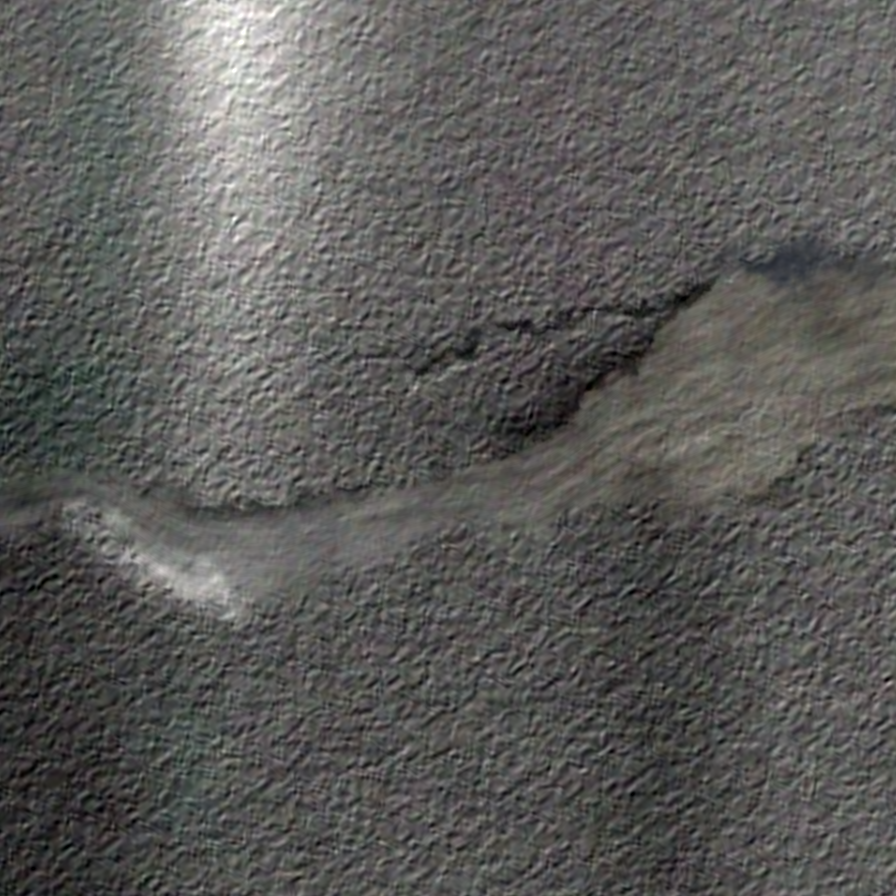
Write a Shadertoy shader that draws this texture.

```glsl
float hash(vec2 p) {
    return fract(sin(dot(p, vec2(127.1, 311.7))) * 43758.5453);
}

float noise(vec2 p) {
    vec2 i = floor(p), f = fract(p);
    f = f * f * (3.0 - 2.0 * f);
    return mix(mix(hash(i), hash(i + vec2(1, 0)), f.x),
               mix(hash(i + vec2(0, 1)), hash(i + vec2(1, 1)), f.x), f.y);
}

float fbm(vec2 p) {
    float sum = 0.0, amp = 0.5;
    for (int i = 0; i < 4; i++) {
        sum += amp * noise(p);
        p = mat2(1.6, 1.2, -1.2, 1.6) * p + 7.3;
        amp *= 0.5;
    }
    return sum;
}

// Smooth curve through eleven evenly spaced heights
float profile(float h[11], float x) {
    float t = clamp(x, 0.0, 0.999) * 10.0, f = fract(t);
    int i = int(t);
    float a = h[max(i - 1, 0)], b = h[i], c = h[i + 1], d = h[min(i + 2, 10)];
    return b + 0.5 * f * (c - a + f * (2.0 * a - 5.0 * b + 4.0 * c - d
         + f * (3.0 * (b - c) + d - a)));
}

float bell(float d, float width) {
    return exp(-d * d / (width * width));
}

float blob(vec2 p, vec2 center, vec2 size) {
    return bell(length((p - center) / size), 1.0);
}

float segment(vec2 p, vec2 a, vec2 b) {
    vec2 d = b - a;
    return length(p - a - d * clamp(dot(p - a, d) / dot(d, d), 0.0, 1.0));
}

// Warped two-scale grain, slightly stretched along a diagonal
float pebbles(vec2 p) {
    p += 0.006 * vec2(noise(p * 60.0), noise(p * 60.0 + 17.0));
    vec2 q = mat2(0.8, -0.6, 0.6, 0.8) * p;
    return 0.6 * noise(q * vec2(105.0, 150.0))
         + 0.4 * noise(mat2(0.6, 0.8, -0.8, 0.6) * p * 205.0 + 31.0);
}

void mainImage(out vec4 fragColor, in vec2 fragCoord) {
    vec2 uv = fragCoord / iResolution.xy;
    float x = uv.x, y = uv.y;
    vec2 rough = vec2(fbm(uv * 38.0), fbm(uv * 38.0 + 50.0)) - 0.47;
    float patches = fbm(uv * 14.0 + 9.0) - 0.47;

    // Smooth ridge bounded by two ragged edges
    float top = profile(float[11](0.465, 0.47, 0.45, 0.435, 0.455, 0.475,
                                  0.505, 0.595, 0.685, 0.715, 0.70), x);
    float bottom = profile(float[11](0.40, 0.425, 0.335, 0.335, 0.375, 0.40,
                                     0.405, 0.44, 0.43, 0.49, 0.56), x);
    float above = y - top + rough.x * 0.06;
    float below = y - bottom + rough.y * 0.08;
    float upper = smoothstep(-0.01, 0.008, above);
    float lower = 1.0 - smoothstep(-0.018, 0.018, below);
    float ridge = (1.0 - upper) * (1.0 - lower);

    // Upper sheet with a vertical sheen
    float rise = smoothstep(0.45, 1.05, y);
    float sheet = 0.345 + 0.045 * smoothstep(0.7, 1.0, x) + 0.03 * rise;
    sheet += (0.11 + 0.27 * rise) * bell(x - 0.26, 0.085);
    sheet += 0.10 * rise * bell(x - 0.38, 0.09);
    sheet += 0.09 * blob(uv, vec2(0.26, 1.0), vec2(0.07, 0.13));
    sheet -= 0.13 * blob(uv, vec2(0.0, 0.52), vec2(0.13, 0.15));
    sheet -= 0.06 * blob(uv, vec2(0.56, 0.55), vec2(0.17, 0.08));

    // Lower sheet with soft folds
    float fold = 0.18 + 0.14 * smoothstep(0.06, 0.26, x);
    fold += 0.035 * smoothstep(0.78, 0.92, x) - 0.075 * bell(x - 0.73, 0.075);
    fold += 0.05 * blob(uv, vec2(0.09, 0.3), vec2(0.06, 0.12));

    // Ridge surface with stretched wrinkles
    float wrinkle = fbm(vec2(x * 14.0, (y - mix(top, bottom, 0.5)) * 85.0)) - 0.47;
    float skin = 0.355 + 0.035 * smoothstep(0.3, 0.7, x) + 0.22 * wrinkle + 0.12 * patches;
    skin -= 0.08 * blob(uv, vec2(0.0, 0.44), vec2(0.14, 0.05));
    float light = sheet * upper + fold * lower + skin * ridge;

    // Broken bright lip along the lower left edge
    float lip = min(segment(uv, vec2(0.09, 0.425), vec2(0.17, 0.36)),
                    segment(uv, vec2(0.17, 0.36), vec2(0.25, 0.335)));
    light += (0.23 + 0.5 * rough.y) * bell(lip + rough.x * 0.06, 0.026);
    light += 0.13 * blob(uv, vec2(0.27, 0.37), vec2(0.11, 0.04));

    // Shadow beneath the overhang and small breaks
    float gaps = smoothstep(-0.12, 0.12, patches + rough.y);
    light -= 0.15 * bell(above, 0.011) * smoothstep(0.05, 0.25, x) * gaps;
    float overhang = segment(uv, vec2(0.57, 0.51), vec2(0.72, 0.62)) + rough.y * 0.04;
    light -= 0.13 * bell(overhang, 0.032);
    light -= 0.11 * blob(uv + rough * 0.08, vec2(0.71, 0.465), vec2(0.045, 0.03));
    light -= 0.13 * bell(below, 0.011) * smoothstep(0.72, 0.85, x) * gaps;

    // Thin broken cracks with a lit edge
    vec2 q = uv + rough * 0.045;
    float crack = min(segment(q, vec2(0.45, 0.577), vec2(0.53, 0.624)),
                      segment(q, vec2(0.53, 0.624), vec2(0.80, 0.68)));
    light -= 0.20 * bell(crack, 0.006) * mix(gaps, 1.0, 0.25);
    light -= 0.10 * bell(segment(q, vec2(0.31, 0.604), vec2(0.48, 0.614)), 0.004) * gaps;
    light += 0.13 * bell(segment(q, vec2(0.47, 0.573), vec2(0.54, 0.611)), 0.006);

    // Embossed grain, patchy on the ridge and finer near the top
    float relief = pebbles(uv) - pebbles(uv + vec2(-0.0025, 0.0038));
    float bare = ridge * (1.0 - 0.5 * blob(uv, vec2(0.88, 0.51), vec2(0.17, 0.06)));
    float strength = mix(0.44, 0.12, bare) * (1.0 - 0.3 * smoothstep(0.6, 1.0, y));
    light += relief * strength * (0.6 + light);
    light += rough.x * mix(0.09, 0.07, ridge);

    // Faint colour shifts
    vec3 color = light * vec3(1.005, 0.998, 0.98);
    color += vec3(0.012, 0.004, -0.018) * ridge * smoothstep(0.35, 0.8, x);
    float green = blob(uv, vec2(0.11, 0.82), vec2(0.05, 0.25))
                + blob(uv, vec2(0.05, 0.54), vec2(0.09, 0.08))
                + blob(uv, vec2(0.21, 0.15), vec2(0.04, 0.12));
    color += vec3(-0.02, 0.015, 0.005) * green;
    color += vec3(0.01, -0.008, 0.006) * blob(uv, vec2(0.62, 0.78), vec2(0.08, 0.25));
    color += (vec3(noise(uv * 80.0), noise(uv * 80.0 + 20.0), noise(uv * 80.0 + 40.0)) - 0.5) * 0.04;

    // Blue hollow at the right
    float hollow = blob(uv + rough * 0.07, vec2(0.88, 0.703), vec2(0.08, 0.022));
    color = mix(color, vec3(0.17, 0.19, 0.23) + relief * 0.08, 0.85 * hollow);
    fragColor = vec4(clamp(color, 0.0, 1.0), 1.0);
}
```
